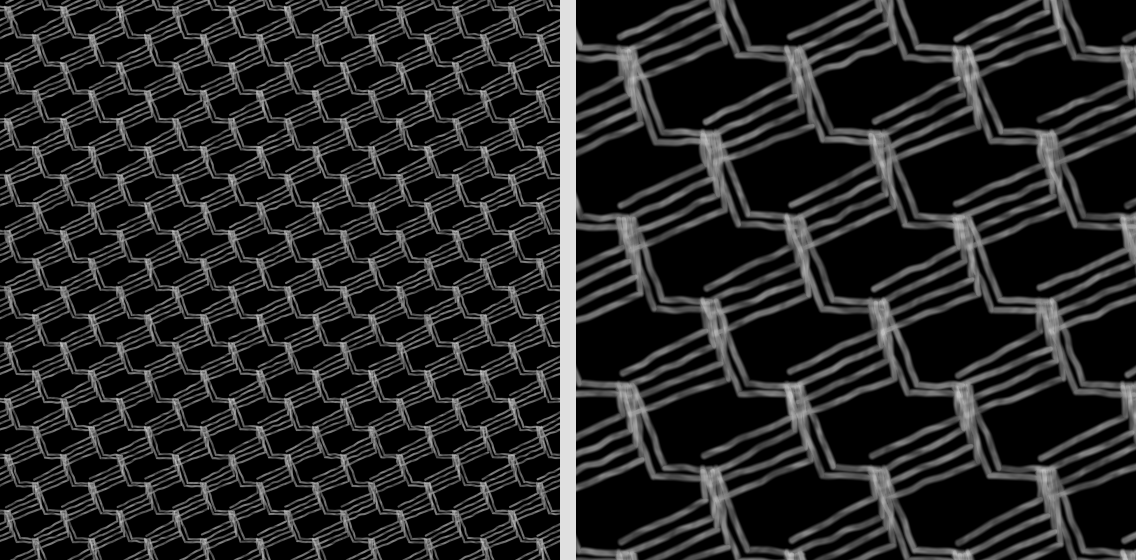
Left, the full canvas; right, a detail of the centre.
Write a three.js fragment shader that draws this pattern.

```glsl
// Open knitted mesh of grey yarn on black: a staggered lattice of knots, ten across
// and twenty half-offset rows up. Each knot sends out a double leg to the right and
// a bundle of four strands to the left; every strand is a wobbly, twisted polyline.

varying vec2 vUv;

const float REPEATS = 10.0;                  // lattice periods across and up
const vec2 LATTICE_SHIFT = vec2(0.637, 0.363);
const float HALF_WIDTH = 0.019;              // strand radius, in periods
const float EDGE = 0.012;                    // softness of the strand edge
const float WOBBLE = 0.011;                  // sideways waver of a strand
const float TWIST = 13.0;                    // streaks per period of length

float hash(vec2 p) {
  return fract(sin(dot(p, vec2(127.1, 311.7))) * 43758.545);
}

// Smooth noise along a line, different for each seed
float lineNoise(float x, float seed) {
  float cell = floor(x);
  float f = x - cell;
  f = f * f * (3.0 - 2.0 * f);
  return mix(hash(vec2(cell, seed)), hash(vec2(cell + 1.0, seed)), f);
}

// Brightness of one wavering length of yarn from a to b
float yarn(vec2 p, vec2 a, vec2 b, float seed) {
  vec2 ab = b - a;
  float len = length(ab);
  vec2 dir = ab / len;
  vec2 normal = vec2(-dir.y, dir.x);
  float along = clamp(dot(p - a, dir), 0.0, len);
  float h = along / len;

  float waver = (lineNoise(along * 9.0, seed + 3.7) - 0.5) * 8.0 * h * (1.0 - h);
  vec2 off = p - a - dir * along - normal * WOBBLE * waver;
  float dist = length(off);
  float cover = 1.0 - smoothstep(HALF_WIDTH - EDGE, HALF_WIDTH + EDGE, dist);

  // Slanted light and dark streaks of the twisted fibres
  float side = dot(off, normal) / HALF_WIDTH;
  float streak = lineNoise(along * TWIST + side * 0.5, seed);
  float fine = lineNoise(along * TWIST * 2.3 - side * 0.4, seed + 8.1);
  float tone = 0.23 + 0.24 * streak + 0.08 * fine;
  return cover * tone;
}

// One strand bent at a corner
float strand(vec2 p, vec2 start, vec2 corner, vec2 end, float seed) {
  return max(yarn(p, start, corner, seed), yarn(p, corner, end, seed + 17.3));
}

// Lets overlapping strands brighten each other slightly
float layer(float under, float over) {
  return max(under, over) + 0.25 * min(under, over);
}

// All the strands that leave one knot, with p relative to that knot
float knot(vec2 p, vec2 id) {
  float seed = hash(id + 0.5) * 91.0;
  float light = 0.0;

  // Double leg: steep down, then level to the next knot on the right
  for (int i = 0; i < 2; i++) {
    float k = float(i);
    vec2 jitter = 0.02 * (vec2(hash(id + k + 2.3), hash(id + k + 6.1)) - 0.5);
    vec2 start = vec2(-0.05 + 0.08 * k, 0.015);
    vec2 knee = vec2(0.165 + 0.055 * k, -0.535 + 0.055 * k) + jitter;
    vec2 end = vec2(0.52 - 0.02 * k, -0.545 + 0.055 * k);
    light = layer(light, strand(p, start, knee, end, seed + k * 5.3));
  }

  // Bundle of four: down beside the leg, then slanting to the lower left
  for (int i = 0; i < 4; i++) {
    float k = float(i);
    vec2 jitter = 0.025 * (vec2(hash(id + k + 11.9), hash(id + k + 15.4)) - 0.5);
    vec2 start = vec2(-0.05 + 0.03 * k, 0.0);
    vec2 corner = vec2(-0.03 + 0.04 * k, -0.17 - 0.09 * k) + jitter;
    vec2 end = vec2(-0.53 + 0.02 * k, -0.42 - 0.085 * k) + jitter.yx;
    light = layer(light, strand(p, start, corner, end, seed + 31.0 + k * 7.9));
  }
  return light;
}

void main() {
  vec2 p = vUv * REPEATS - LATTICE_SHIFT;
  float light = 0.0;

  // Visit the knots whose strands can reach this point
  for (int j = 0; j < 3; j++) {
    float row = floor(p.y * 2.0) + float(j);
    float stagger = 0.5 * mod(row, 2.0);
    for (int i = 0; i < 2; i++) {
      float column = floor(p.x - stagger) + float(i);
      vec2 center = vec2(column + stagger, row * 0.5);
      vec2 id = mod(vec2(column, row), vec2(REPEATS, REPEATS * 2.0));
      light = layer(light, knot(p - center, id));
    }
  }

  gl_FragColor = vec4(vec3(min(light, 0.75)), 1.0);
}
```
